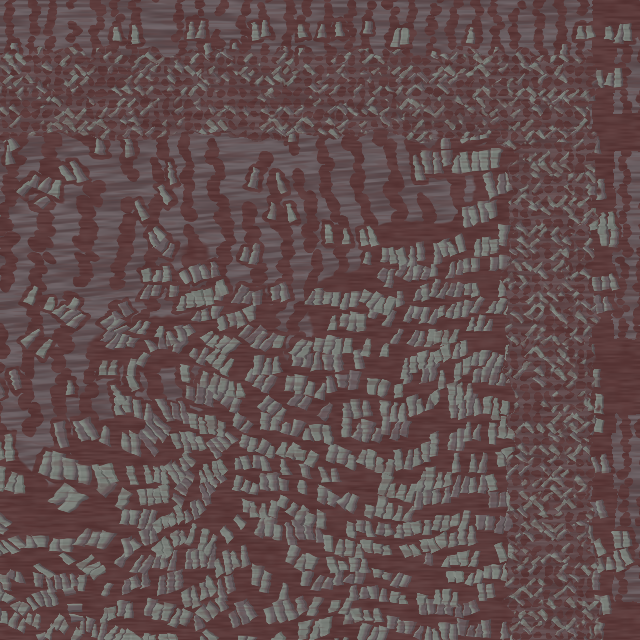
Reproduce this pattern procedurally as a three.js fragment shader.

```glsl
varying vec2 vUv;

const vec3 RED = vec3(0.34, 0.195, 0.195);
const vec3 RUST = vec3(0.38, 0.265, 0.265);
const vec3 PLUM = vec3(0.355, 0.285, 0.295);
const vec3 MAUVE = vec3(0.41, 0.365, 0.378);
const vec3 SAGE = vec3(0.475, 0.495, 0.472);

float hash(vec2 p) {
  vec3 q = fract(p.xyx * 0.1031);
  q += dot(q, q.yzx + 33.33);
  return fract((q.x + q.y) * q.z);
}

float noise(vec2 p) {
  vec2 i = floor(p), f = fract(p);
  f = f * f * (3.0 - 2.0 * f);
  return mix(mix(hash(i), hash(i + vec2(1.0, 0.0)), f.x),
             mix(hash(i + vec2(0.0, 1.0)), hash(i + 1.0), f.x), f.y);
}

// Positive in the lower right field of upright plates
float field(vec2 p) {
  return 0.33 + 0.56 * p.x - p.y + 0.36 * (noise(p * 13.0) - 0.5);
}

float plateDensity(vec2 p) {
  float inner = mix(0.3, 0.9, smoothstep(-0.16, 0.1, field(p)));
  float outer = p.x > 0.925 ? 0.75 * step(p.x, 0.962) : 0.35 * step(p.y, 0.965);
  return max(p.x - 0.008, p.y) > 0.91 ? outer : inner;
}

// Short tilted runs of shaded plates; crossed ones lean both ways. Premultiplied.
vec4 plates(vec2 p, vec2 pitch, vec2 size, float crossed, out float halo) {
  vec4 paint = vec4(0.0);
  halo = 0.0;
  for (int j = -1; j <= 1; j++) {
    float row = floor(p.y / pitch.y) + float(j);
    float shift = hash(vec2(row, 5.0)) * 4.0;
    for (int i = -3; i <= 3; i++) {
      vec2 id = vec2(floor(p.x / pitch.x - shift) + float(i), row);
      float h = hash(id + 31.0), k = hash(id.yx + 77.0);
      vec2 run = vec2(floor(id.x / 4.0), row);
      float r = hash(run + 13.0);
      vec2 hub = vec2(run.x * 4.0 + 2.0 + shift, row + 0.5 + 0.5 * (r - 0.5)) * pitch;
      float chance = mix(plateDensity(hub), 0.68, crossed);
      float pick = mix(max(hash(run + 3.0), k * 1.08), h, crossed);
      if (pick > chance) continue;

      // The whole run turns about its hub
      float spread = mix(2.6, 0.7, smoothstep(0.1, 0.72, hub.x)) * smoothstep(0.98, 0.6, hub.y);
      float turn = spread * (0.6 * noise(hub * 7.0 + 4.0) + 0.6 * hash(run + 23.0) - 0.6);
      turn *= 1.0 - crossed;
      float u = (id.x - run.x * 4.0 - 1.5) * pitch.x;
      vec2 center = hub + u * vec2(cos(turn), -sin(turn));
      center += (vec2(h, k) - 0.5) * pitch * vec2(0.3, 0.2);
      float a = mix(turn + 0.4 * (h - 0.5), k < 0.5 ? 0.78 : -0.78, crossed);
      vec2 d = mat2(cos(a), sin(a), -sin(a), cos(a)) * (p - center);
      vec2 s = size * (0.75 + 0.5 * vec2(k, fract(h * 7.0)));
      s.x *= 1.0 + (k - 0.5) * d.y / s.y;
      vec2 b = abs(d) - s;
      float mask = smoothstep(0.0008, -0.0006, max(b.x, b.y));
      float side = d.x / s.x;
      vec3 tone = mix(SAGE, MAUVE, smoothstep(-0.2, 0.5, side + 1.5 * (r - 0.5) + 0.9 * (h - 0.5)));
      tone *= 1.0 - 0.17 * smoothstep(0.5, 0.7, side) + 0.06 * smoothstep(-0.5, -0.7, side);
      paint = mix(paint, vec4(tone, 1.0), mask);
      halo = max(halo, smoothstep(0.001, -0.001, length(max(b, 0.0)) - 0.003 - 0.006 * noise(p * 110.0)));
    }
  }
  return paint;
}

// Scalloped dark columns made of clumped discs
float columns(vec2 p, float pitch) {
  float mask = 0.0;
  vec2 base = floor(p / vec2(pitch, 0.0105));
  for (int j = -1; j <= 1; j++) {
    for (int i = -1; i <= 1; i++) {
      vec2 id = base + vec2(float(i), float(j));
      float h = hash(id + 19.0), k = hash(id + 53.0);
      float meander = 0.4 * (noise(vec2(id.x * 7.3, id.y * 0.22)) - 0.5);
      vec2 c = (id + 0.5 + vec2(meander + 0.36 * (h - 0.5), 0.4 * (k - 0.5))) * vec2(pitch, 0.0105);
      float r = (0.0075 + 0.0045 * k) * min(1.0, pitch / 0.045);
      float present = step(0.22, noise(vec2(id.x * 11.7, id.y * 0.25) + 40.0));
      mask = max(mask, present * smoothstep(0.0008, -0.0008, length(p - c) - r));
    }
  }
  return mask;
}

void main() {
  // Threads tear every outline slightly
  vec2 p = vUv + 0.0035 * vec2(noise(vUv * vec2(50.0, 250.0)) - 0.5, noise(vUv * 95.0) - 0.5);
  float ring = max(p.x - 0.008, p.y) + 0.026 * (noise(p * 50.0) - 0.5);
  float inside = 1.0 - smoothstep(0.785, 0.788, ring);
  float outside = smoothstep(0.917, 0.92, ring);
  float weave = (1.0 - inside) * (1.0 - outside);
  float streak = noise(vec2(vUv.x * 15.0, (vUv.y - 0.09 * vUv.x * inside) * 230.0));
  float thread = noise(vec2(vUv.x * 45.0, vUv.y * 370.0));
  vec3 dark = mix(RED, RUST, 0.5 * thread + 0.35 * noise(p * 90.0));
  vec3 pale = mix(PLUM, MAUVE + 0.015, smoothstep(0.15, 0.75, streak));

  // Mauve blocks between dark columns
  vec2 bend = vec2(noise(p * 5.0), noise(p * 5.0 + 9.0)) - 0.5;
  float block = smoothstep(0.01, -0.01, field(p) - 0.04) * inside;
  float slab = step(0.966, p.x + 0.01 * hash(vec2(floor(p.y * 34.0), 2.0)));
  slab *= step(0.25, hash(vec2(floor(p.y * 17.0), 8.0)));
  block += outside * (p.x > 0.925 ? slab : 1.0);
  float gaps = ring > 0.91 ? columns(p, 0.033) : columns(p + bend * 0.08, 0.05);
  vec3 color = mix(dark, pale, block * (1.0 - gaps));

  // Upright plates
  float halo;
  vec4 paint = plates(p + bend * 0.07 * inside, vec2(0.0145, 0.036), vec2(0.0069, 0.0128), 0.0, halo);
  color = mix(color, dark, halo * (1.0 - weave));
  color = mix(color, paint.rgb / max(paint.a, 0.001), paint.a * (1.0 - weave));

  // Woven band with dark knots
  vec4 strokes = plates(p, vec2(0.017), vec2(0.0036, 0.0095), 1.0, halo);
  vec2 knot = abs(fract(p / 0.017 + 0.35 * noise(p * 60.0)) - 0.5);
  float tuft = smoothstep(0.42, 0.36, length(knot) + 0.3 * (noise(p * 130.0) - 0.5));
  vec3 cloth = mix(mix(dark, pale, 0.6), dark, tuft);
  float glint = smoothstep(0.25, 0.4, noise(p * 75.0 + 3.0)) * (1.0 - 0.25 * tuft);
  cloth = mix(cloth, strokes.rgb / max(strokes.a, 0.001), strokes.a * glint);
  color = mix(color, cloth, weave);

  // Fine horizontal threads over everything
  color *= 0.93 + 0.13 * thread;
  color = mix(color, RUST, 0.3 * smoothstep(0.6, 0.8, noise(vec2(vUv.x * 30.0, vUv.y * 300.0 + 7.0))));
  gl_FragColor = vec4(color, 1.0);
}
```
